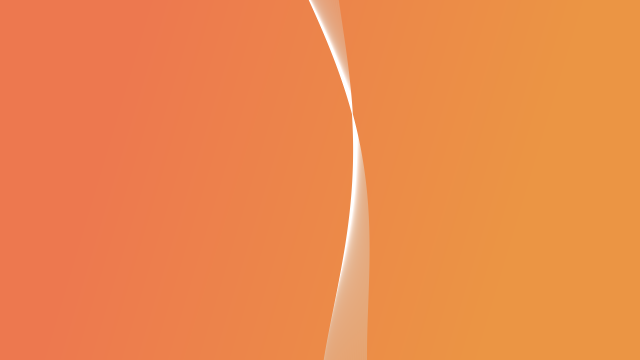
Give the GLSL for this background, as a Shadertoy shader.

```glsl
// A twisted ribbon of fine pale strands over a slanted coral-to-amber gradient.
// Two quartic curves bound the ribbon and cross at its waist; the strands
// between them bunch toward the left edge, where they merge into white.

#define CORAL vec3(0.930, 0.472, 0.310)
#define AMBER vec3(0.922, 0.585, 0.265)
#define THIN_STRAND vec3(0.85, 0.86, 0.84)
#define WAIST vec2(0.090, 0.183)
#define GRADIENT_SLANT 0.30
#define GRADIENT_RANGE vec2(-0.62, 0.61)
#define STRANDS 26.0
#define STRAND_WIDTH 0.0015
#define BUNCHING 1.9
#define BUNCH_REACH 0.30
#define EDGE_PAD 0.0012

// Horizontal position of a ribbon edge, u above the waist.
float edgeCurve(float u, vec4 k) {
    return WAIST.x + u * (k.x + u * (k.y + u * (k.z + u * k.w)));
}

vec3 background(vec2 p) {
    float along = p.x - GRADIENT_SLANT * p.y;
    float t = (along - GRADIENT_RANGE.x) / (GRADIENT_RANGE.y - GRADIENT_RANGE.x);
    return mix(CORAL, AMBER, clamp(t, 0.0, 1.0));
}

// Returns strand coverage in x and whiteness in y.
vec2 ribbon(vec2 p, float pixel) {
    float u = p.y - WAIST.y;
    float a = edgeCurve(u, vec4(-0.270, -0.403, 0.084, 0.321));
    float b = edgeCurve(u, vec4(-0.062, -0.288, 0.194, 0.346));
    float left = min(a, b) - EDGE_PAD;
    float right = max(a, b) + EDGE_PAD;
    float width = right - left;

    // Place across the ribbon, warped so strands gather on the left.
    float s = clamp((p.x - left) / width, 0.01, 1.0);
    float power = 1.1 + BUNCHING * exp(-u * u / (BUNCH_REACH * BUNCH_REACH));
    float t = pow(s, 1.0 / power);
    float pitch = width * power * s / (t * STRANDS);

    // Separate strands where they resolve, their mean coverage elsewhere.
    float density = STRAND_WIDTH / pitch;
    float mean = min(density, 1.0);
    float offset = abs(fract(t * STRANDS) - 0.5) * pitch;
    float line = clamp((0.5 * STRAND_WIDTH - offset) / pixel + 0.5, 0.0, 1.0);
    line *= min(STRAND_WIDTH / pixel, 1.0);
    float coverage = mix(mean, line, smoothstep(1.5, 4.0, pitch / pixel));

    // Smooth outline.
    float inside = min(p.x - left, right - p.x);
    coverage *= clamp(inside / pixel + 0.5, 0.0, 1.0);
    return vec2(coverage, smoothstep(0.35, 0.9, density));
}

void mainImage(out vec4 fragColor, in vec2 fragCoord) {
    float pixel = 1.0 / iResolution.y;
    vec2 p = (fragCoord - 0.5 * iResolution.xy) * pixel;

    vec2 strands = ribbon(p, pixel);
    vec3 strandColor = mix(THIN_STRAND, vec3(1.0), strands.y);
    fragColor = vec4(mix(background(p), strandColor, strands.x), 1.0);
}
```
